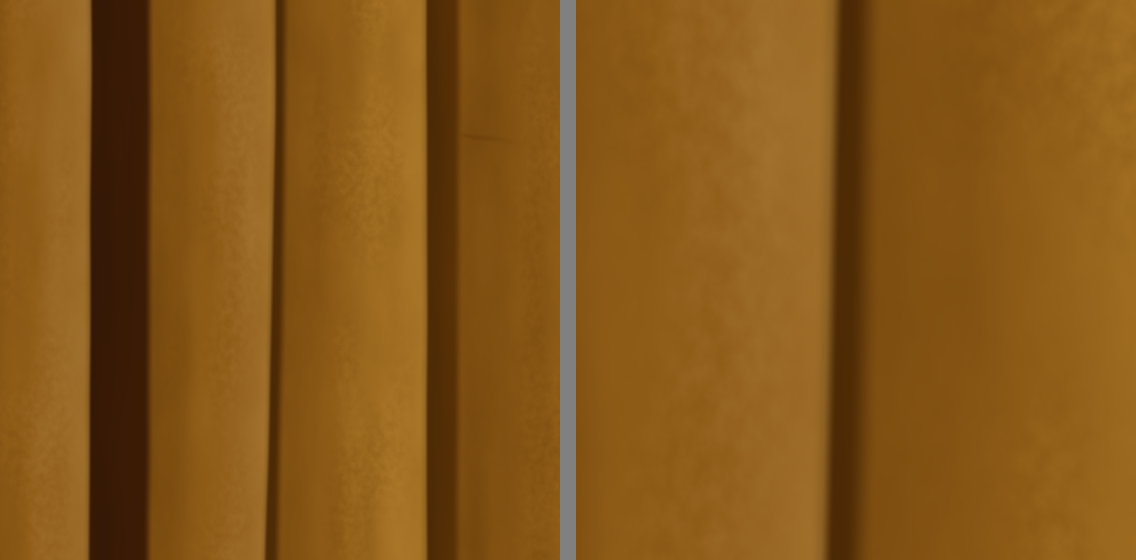
Left: the whole. Right: its middle third, enlarged.
Give the GLSL for this texture, as a Shadertoy shader.

```glsl
// Hanging suede drapery: four broad upright folds in ochre, parted by shadowed gaps.
// Each fold is a masked band shaded dark to light across its width; gradient noise
// adds soft vertical streaks, blotches and a fine nap over the rounded fronts.

#define SHADE_COLOR vec3(0.48, 0.295, 0.06)
#define BODY_COLOR  vec3(0.56, 0.36, 0.09)
#define LIGHT_COLOR vec3(0.65, 0.45, 0.15)
#define ASHEN_COLOR vec3(0.62, 0.43, 0.17)
#define DEEP_GAP    vec3(0.22, 0.10, 0.02)
#define WARM_GAP    vec3(0.32, 0.175, 0.02)
#define LEFT_SOFT   0.009
#define RIGHT_SOFT  0.004
#define STREAKS     0.22
#define BLOTCHES    0.24
#define NAP         0.20

const int FOLD_COUNT = 4;

// Left edge, right edge, tone at left, tone at right
const vec4 FOLDS[FOLD_COUNT] = vec4[](
    vec4(-0.080, 0.163, 0.02, 0.90),
    vec4( 0.268, 0.493, 0.02, 0.95),
    vec4( 0.510, 0.762, 0.16, 1.00),
    vec4( 0.819, 1.200, 0.08, 0.85));

// Sideways drift of the left and right edges at the hem
const vec2 DRIFT[FOLD_COUNT] = vec2[](
    vec2(0.0, -0.004), vec2(-0.003, -0.019), vec2(-0.014, 0.001), vec2(-0.002, 0.0));

vec2 hashGradient(vec2 cell) {
    vec3 p = fract(cell.xyx * vec3(0.1031, 0.1030, 0.0973));
    p += dot(p, p.yzx + 33.33);
    float angle = 6.2832 * fract((p.x + p.y) * p.z);
    return vec2(cos(angle), sin(angle));
}

float gradientNoise(vec2 p) {
    vec2 i = floor(p), f = fract(p);
    vec2 w = f * f * f * (f * (f * 6.0 - 15.0) + 10.0);
    float a = dot(hashGradient(i), f);
    float b = dot(hashGradient(i + vec2(1, 0)), f - vec2(1, 0));
    float c = dot(hashGradient(i + vec2(0, 1)), f - vec2(0, 1));
    float d = dot(hashGradient(i + vec2(1, 1)), f - vec2(1, 1));
    return mix(mix(a, b, w.x), mix(c, d, w.x), w.y);
}

float fbm(vec2 p) {
    float sum = 0.0, amplitude = 0.6;
    for (int i = 0; i < 4; i++) {
        sum += amplitude * gradientNoise(p);
        p = mat2(1.6, 1.2, -1.2, 1.6) * p + 7.3;
        amplitude *= 0.5;
    }
    return sum;
}

// Ochre ramp: shade, body, light; the light turns ashen on the left half
vec3 suedeRamp(float tone, float x) {
    vec3 light = mix(ASHEN_COLOR, LIGHT_COLOR, smoothstep(0.42, 0.58, x));
    vec3 low = mix(SHADE_COLOR, BODY_COLOR, clamp(tone * 2.0, -0.6, 1.0));
    return mix(low, light, clamp(tone * 2.0 - 1.0, 0.0, 1.15));
}

// Tone offset from streaks, blotches and the patchy raised nap
float suedeWear(vec2 uv, float across) {
    float front = smoothstep(0.05, 0.4, across) * (1.0 - smoothstep(0.72, 1.0, across));
    float patches = smoothstep(-0.15, 0.25, gradientNoise(uv * vec2(9.0, 4.0) + 3.7));
    float nap = fbm(uv * vec2(75.0, 60.0));
    return STREAKS * gradientNoise(uv * vec2(22.0, 1.6) + 11.0)
         + BLOTCHES * fbm(uv * vec2(13.0, 6.0) + 5.0)
         + NAP * nap * (0.2 + 1.3 * front * patches);
}

// Faint sagging crease and a dull shadow on the last fold
float creaseTone(vec2 uv) {
    float line = 0.764 - 0.18 * (uv.x - 0.82) + 0.01 * gradientNoise(uv * 14.0);
    float reach = smoothstep(0.815, 0.83, uv.x) * (1.0 - smoothstep(0.86, 0.95, uv.x));
    float crease = exp(-pow((uv.y - line) / 0.004, 2.0)) * reach;
    float dull = exp(-pow((uv.x - 0.865) / 0.035, 2.0)) * (1.0 - smoothstep(0.25, 0.45, uv.y));
    return -0.20 * crease - 0.12 * dull;
}

void mainImage(out vec4 fragColor, in vec2 fragCoord) {
    vec2 uv = fragCoord / iResolution.xy;
    float pixel = 1.0 / iResolution.x;
    float hem = pow(1.0 - uv.y, 1.5);

    // Shadow between folds, slightly lifted toward each gap's right side
    vec3 color = mix(DEEP_GAP, WARM_GAP, smoothstep(0.3, 0.45, uv.x));
    float lift = smoothstep(0.16, 0.27, uv.x) - smoothstep(0.3, 0.5, uv.x)
               + smoothstep(0.76, 0.82, uv.x);
    color *= 0.95 + 0.13 * lift + 0.06 * gradientNoise(uv * vec2(40.0, 3.0));

    for (int i = 0; i < FOLD_COUNT; i++) {
        vec4 fold = FOLDS[i];
        vec2 edges = fold.xy + DRIFT[i] * hem + 0.002 * gradientNoise(vec2(float(i) * 5.3, uv.y * 4.0));
        float across = clamp((uv.x - edges.x) / (edges.y - edges.x), 0.0, 1.0);

        float tone = mix(fold.z, fold.w, smoothstep(0.0, 0.95, across));
        tone += suedeWear(uv, across);
        if (i == FOLD_COUNT - 1) tone += creaseTone(uv);
        vec3 suede = suedeRamp(tone, uv.x);
        suede *= 1.0 - 0.14 * smoothstep(0.95, 1.0, across);

        float leftSoft = max(LEFT_SOFT, pixel), rightSoft = max(RIGHT_SOFT, pixel);
        float mask = smoothstep(-leftSoft, leftSoft, uv.x - edges.x)
                   * smoothstep(-rightSoft, rightSoft, edges.y - uv.x);
        color = mix(color, suede, mask);
    }
    fragColor = vec4(color, 1.0);
}
```
